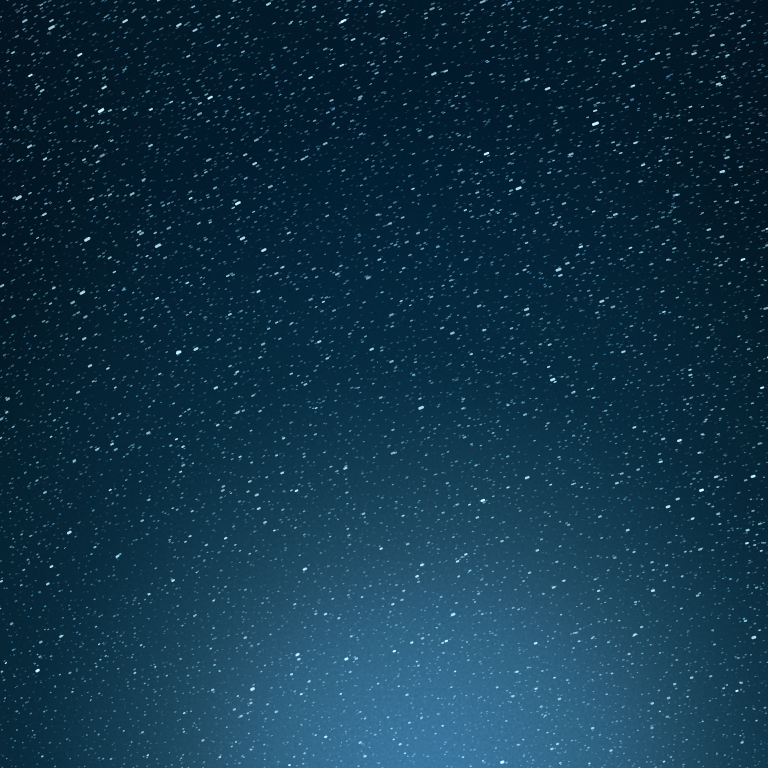
Give the GLSL for this texture, as a Shadertoy shader.

```glsl
// Draws a dense field of slanted stars over a blue glow rising from the horizon.
#define GLOW_CENTER vec2(0.56, -0.02)
#define GLOW_COLOR  vec3(0.23, 0.47, 0.63)
#define HAZE_COLOR  vec3(0.15, 0.33, 0.43)
#define TEAL_COLOR  vec3(0.03, 0.17, 0.24)
#define NIGHT_COLOR vec3(0.01, 0.095, 0.15)
#define STAR_COLOR  vec3(0.80, 0.95, 1.0)
#define FAINT_COLOR vec3(0.34, 0.64, 0.82)
#define STAR_LAYERS 4
#define STAR_GRID   125.0
#define STAR_RADIUS 0.0007
#define TRAIL_ANGLE 0.42
#define GRAIN       0.035

vec3 hash3(vec2 p) {
    vec3 q = fract(p.xyx * vec3(0.1031, 0.1030, 0.0973));
    q += dot(q, q.yxz + 33.33);
    return fract((q.xxy + q.yzz) * q.zyx);
}

float cornerSlope(vec2 cell, vec2 offset) {
    float angle = 6.28318 * hash3(cell + 71.0).x;
    return dot(vec2(cos(angle), sin(angle)), offset);
}

float gradientNoise(vec2 p) {
    vec2 cell = floor(p), f = fract(p);
    vec2 blend = f * f * f * (f * (f * 6.0 - 15.0) + 10.0);
    vec2 e = vec2(0.0, 1.0);
    float low = mix(cornerSlope(cell, f), cornerSlope(cell + e.yx, f - e.yx), blend.x);
    float high = mix(cornerSlope(cell + e, f - e), cornerSlope(cell + 1.0, f - 1.0), blend.x);
    return mix(low, high, blend.y);
}

vec3 skyColor(vec2 uv) {
    float d = length(uv - GLOW_CENTER) + 0.025 * gradientNoise(uv * 3.0);
    vec3 sky = mix(GLOW_COLOR, HAZE_COLOR, smoothstep(0.0, 0.38, d));
    sky = mix(sky, TEAL_COLOR, smoothstep(0.2, 0.58, d));
    sky = mix(sky, NIGHT_COLOR, smoothstep(0.45, 0.95, d));
    // Blue tint high in the middle, darker toward the upper sides
    vec2 band = (uv - vec2(0.52, 0.72)) / vec2(0.38, 0.30);
    sky += vec3(-0.006, 0.012, 0.03) * exp(-dot(band, band));
    return sky * (1.0 - 0.25 * smoothstep(0.3, 0.6, abs(uv.x - 0.5)) * uv.y);
}

// Coverage of a short rounded streak
float streak(vec2 p, vec2 dir, float halfLength, float radius, float pixel) {
    float along = clamp(dot(p, dir), -halfLength, halfLength);
    return clamp((radius - length(p - dir * along)) / pixel + 0.5, 0.0, 1.0);
}

vec3 starLayer(vec2 uv, float layer, float pixel) {
    float level = layer / float(STAR_LAYERS - 1);
    float grid = STAR_GRID / pow(1.8, layer);
    float presence = mix(0.58, 0.14, level) + 0.2 * (1.0 - level) * gradientNoise(uv * 5.0);
    float angle = TRAIL_ANGLE + 0.25 * (0.5 - uv.x);
    vec2 dir = vec2(cos(angle), sin(angle));
    vec2 home = floor(uv * grid);
    vec3 light = vec3(0.0);
    for (int y = -1; y <= 1; y++)
    for (int x = -1; x <= 1; x++) {
        vec2 cell = home + vec2(x, y);
        vec3 place = hash3(cell + 37.0 * layer + 11.0);
        vec3 traits = hash3(cell + 53.0 * layer + 191.0);
        if (place.z > presence) continue;
        float radius = STAR_RADIUS * pow(1.3, layer) * mix(0.75, 1.25, traits.x);
        float halfLength = radius * mix(0.5, 1.7, clamp(uv.y, 0.0, 1.0));
        float shape = streak(uv - (cell + place.xy) / grid, dir, halfLength, radius, pixel);
        float power = mix(0.12 + 0.55 * traits.y * traits.y, 0.75 + 0.25 * traits.y, level);
        vec3 tint = mix(FAINT_COLOR, STAR_COLOR, clamp(level + traits.z * 0.6, 0.0, 1.0));
        light = max(light, tint * shape * power);
    }
    return light;
}

void mainImage(out vec4 fragColor, in vec2 fragCoord) {
    vec2 uv = fragCoord / iResolution.xy;
    float pixel = 1.0 / min(iResolution.x, iResolution.y);
    vec3 color = skyColor(uv);

    // Fine grain, scaled by the brightness of the sky
    color *= 1.0 + GRAIN * 2.0 * gradientNoise(uv * 230.0);
    color += GRAIN * 0.3 * gradientNoise(uv * 310.0 + 17.0);

    // Stars, from faint and dense to bright and sparse
    for (int i = 0; i < STAR_LAYERS; i++) {
        vec3 light = starLayer(uv, float(i), pixel);
        color += light * (1.0 - 0.75 * color);
    }
    fragColor = vec4(clamp(color, 0.0, 1.0), 1.0);
}
```
